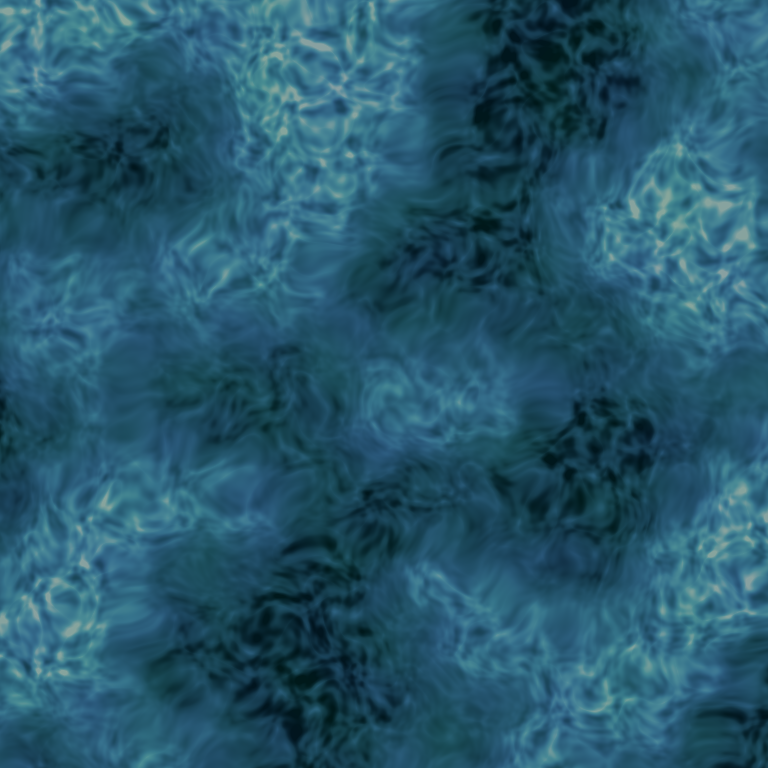
Write a Shadertoy shader that draws this texture.

```glsl
// Murky teal water: broad light and dark pools of gradient noise, overlaid
// with fine ridged ripples. Small eddies roughen the pool edges, the pools
// bend the ripples a little, and ripples fade where the pools are neutral.

// Sineless hash giving a unit gradient for a lattice point
vec2 latticeGradient(vec2 cell) {
    vec3 h = fract(cell.xyx * vec3(0.1031, 0.1030, 0.0973));
    h += dot(h, h.yzx + 33.33);
    return normalize(fract((h.xx + h.yz) * h.zy) - 0.4999);
}

// Gradient noise, zero at lattice points, roughly -0.7 to 0.7
float gradientNoise(vec2 p) {
    vec2 cell = floor(p), f = fract(p);
    vec2 u = f * f * f * (f * (f * 6.0 - 15.0) + 10.0);
    float a = dot(latticeGradient(cell), f);
    float b = dot(latticeGradient(cell + vec2(1, 0)), f - vec2(1, 0));
    float c = dot(latticeGradient(cell + vec2(0, 1)), f - vec2(0, 1));
    float d = dot(latticeGradient(cell + vec2(1, 1)), f - vec2(1, 1));
    return mix(mix(a, b, u.x), mix(c, d, u.x), u.y);
}

// Broad pools, softly limited so that their middles stay even
float poolField(vec2 p) {
    float raw = 5.2 * gradientNoise(p * 3.6 + 11.0) + 1.2 * gradientNoise(p * 7.2 + 37.0);
    return raw / sqrt(1.0 + 0.35 * raw * raw);
}

// Fine ripples: ridged filaments plus softer grain
float rippleField(vec2 p) {
    float filaments = 0.16 - abs(gradientNoise(p * 27.0 + 71.0));
    float grain = gradientNoise(p * 46.0 + 5.0);
    float speckle = gradientNoise(p * 88.0 + 23.0);
    return filaments + 0.55 * grain + 0.4 * speckle;
}

// Evenly spaced colour stops from deep shadow to pale glint
vec3 waterColour(float tone) {
    vec3 stops[8] = vec3[8](
        vec3(0.00, 0.09, 0.11), vec3(0.03, 0.15, 0.19),
        vec3(0.08, 0.24, 0.30), vec3(0.11, 0.29, 0.37),
        vec3(0.16, 0.36, 0.47), vec3(0.21, 0.45, 0.55),
        vec3(0.29, 0.54, 0.59), vec3(0.53, 0.64, 0.62));
    float x = clamp(tone, 0.0, 6.999);
    int i = int(x);
    return mix(stops[i], stops[i + 1], fract(x));
}

void mainImage(out vec4 fragColor, in vec2 fragCoord) {
    vec2 p = fragCoord / iResolution.y;

    // Pools with edges roughened by small eddies
    vec2 eddy = vec2(gradientNoise(p * 17.0 + 53.0), gradientNoise(p * 17.0 + 131.0));
    float pool = poolField(p + 0.06 * eddy);

    // Ripples, bent by the smooth pools and by the eddies
    vec2 bend = vec2(0.022, 0.016) * poolField(p) + 0.02 * eddy;
    float ripple = rippleField(p + bend);

    // Ripple contrast grows with the strength of the pool
    float strength = 0.55 + 1.9 * min(abs(pool), 1.2);
    float tone = 3.5 + 1.5 * (pool + strength * ripple);

    // Slight drift between blue and green
    float drift = gradientNoise(p * 13.0 + 91.0);
    vec3 colour = waterColour(tone) + drift * vec3(0.01, -0.025, 0.03);
    fragColor = vec4(clamp(colour, 0.0, 1.0), 1.0);
}
```
